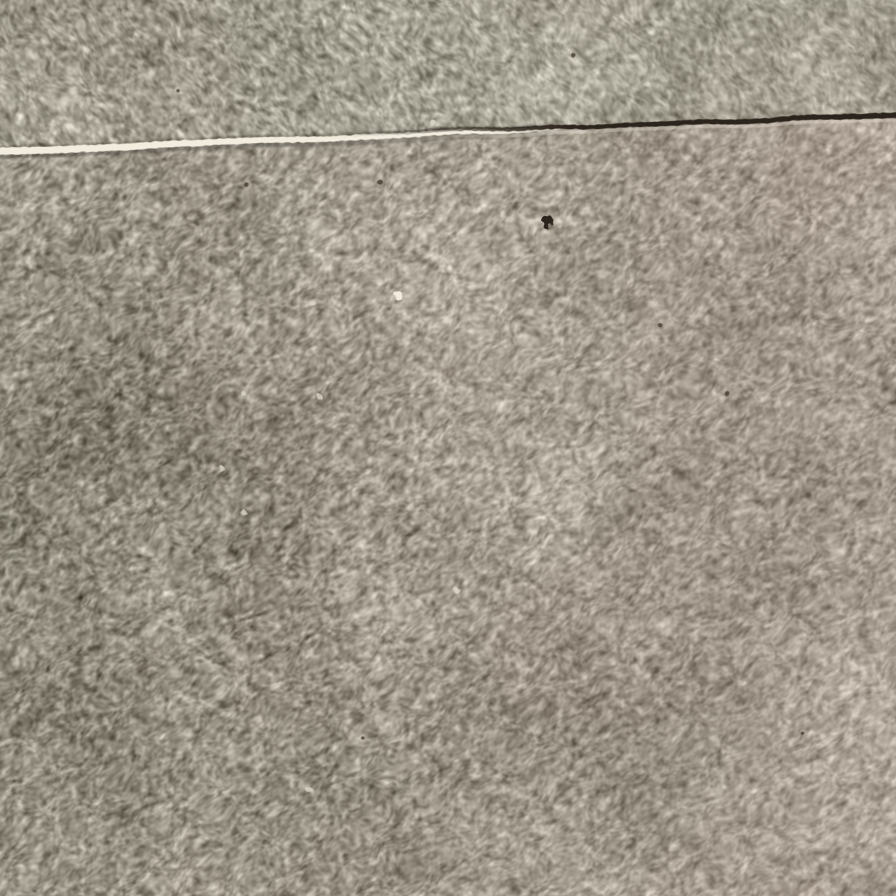
Write a Shadertoy shader that draws this texture.

```glsl
#define BASE_COLOR vec3(0.622, 0.592, 0.540)
#define JOINT_LIGHT vec3(0.95, 0.93, 0.87)
#define JOINT_DARK vec3(0.17, 0.14, 0.11)
#define GRAIN_SCALE 78.0
#define GRAIN_CONTRAST 0.36
#define GRAIN_ANGLE 0.65
#define GRAIN_STRETCH 1.35
#define MOTTLE_CONTRAST 0.10
#define JOINT_LEFT 0.831
#define JOINT_RIGHT 0.872
#define SPOT_CELLS 13.0
#define SPOT_CHANCE 0.09

vec2 hash22(vec2 p) {
    vec3 q = fract(p.xyx * vec3(0.1031, 0.1030, 0.0973));
    q += dot(q, q.yzx + 33.33);
    return fract((q.xx + q.yz) * q.zy);
}

float cornerSlope(vec2 cell, vec2 offset) {
    return dot(hash22(cell) * 2.0 - 1.0, offset);
}

float gradientNoise(vec2 p) {
    vec2 i = floor(p), f = fract(p);
    vec2 w = f * f * (3.0 - 2.0 * f);
    vec2 e = vec2(1.0, 0.0);
    float low = mix(cornerSlope(i, f), cornerSlope(i + e, f - e), w.x);
    float high = mix(cornerSlope(i + e.yx, f - e.yx), cornerSlope(i + e.xx, f - e.xx), w.x);
    return mix(low, high, w.y);
}

vec2 rotate(vec2 p, float angle) {
    float c = cos(angle), s = sin(angle);
    return vec2(c * p.x + s * p.y, c * p.y - s * p.x);
}

// Broad cloudy variation, from large stains to small blotches
float mottle(vec2 p) {
    float sum = 0.0, weight = 1.0, scale = 3.0;
    for (int i = 0; i < 4; i++) {
        sum += weight * gradientNoise(rotate(p, float(i)) * scale + 17.0 * float(i) + 5.0);
        weight *= 0.87;
        scale *= 2.25;
    }
    return sum;
}

// Fine rough surface, slightly drawn out along one direction
float grain(vec2 p, float angle) {
    vec2 warp = vec2(gradientNoise(p * 30.0 + 40.0), gradientNoise(p * 30.0 + 90.0));
    vec2 q = rotate(p + 0.008 * warp, angle) * GRAIN_SCALE;
    q.x /= GRAIN_STRETCH;
    return 0.55 * gradientNoise(q + 11.0)
         + 0.75 * gradientNoise(rotate(q, 0.3) * 1.9 + 53.0)
         + 0.45 * gradientNoise(rotate(q, -0.4) * 3.3 + 131.0);
}

// Coverage of an irregular spot
float spot(vec2 offset, float radius, float wobble, float px) {
    float d = length(offset) - radius * (1.0 + 1.6 * wobble);
    return 1.0 - smoothstep(-px, 1.5 * px, d);
}

// Coverage of a soft-edged band
float band(float d, float halfWidth, float px) {
    return 1.0 - smoothstep(halfWidth - px, halfWidth + px, abs(d));
}

void mainImage(out vec4 fragColor, in vec2 fragCoord) {
    vec2 p = fragCoord / iResolution.y;
    float px = max(1.0 / iResolution.y, 0.001);
    float wobble = gradientNoise(p * 170.0 + 7.0);

    // Joint between the two slabs
    float jointY = mix(JOINT_LEFT, JOINT_RIGHT, p.x)
                 + 0.003 * gradientNoise(vec2(p.x * 14.0, 3.5));
    float d = p.y - jointY;
    float upper = smoothstep(-px, px, d);

    // Slab surface
    float angle = mix(GRAIN_ANGLE, -0.9, upper);
    float roughness = mix(1.08, 0.86, smoothstep(0.3, 0.95, p.x));
    float shade = GRAIN_CONTRAST * roughness * grain(p, angle)
                + MOTTLE_CONTRAST * mottle(p);
    shade += 0.055 * (p.x - 0.5) * (1.0 - upper) + 0.015 * upper;
    shade -= 0.045 * exp(-18.0 * dot(p - vec2(0.10, 0.45), p - vec2(0.10, 0.45)));
    vec3 color = BASE_COLOR + shade;

    // Greenish towards the left and top, rosy towards the right
    float warmth = mix(p.x - 0.45, -0.55, upper) + 0.6 * gradientNoise(p * 4.0 + 23.0);
    color += warmth * vec3(0.016, -0.007, 0.004);

    // Rare scattered pits and pale chips
    vec2 cell = floor(p * SPOT_CELLS);
    vec2 kind = hash22(cell + 61.0);
    vec2 center = (cell + 0.2 + 0.6 * hash22(cell + 29.0)) / SPOT_CELLS;
    float radius = mix(0.0015, 0.0035, kind.y);
    float scattered = spot(p - center, radius, wobble, px) * step(kind.x, SPOT_CHANCE);
    vec3 spotColor = kind.y < 0.5 ? JOINT_DARK * 1.5 : JOINT_LIGHT * 0.92;
    color = mix(color, spotColor, 0.8 * scattered);

    // One deep pit and one bright chip
    color = mix(color, JOINT_DARK, spot(p - vec2(0.611, 0.753), 0.0058, wobble, px));
    color = mix(color, JOINT_LIGHT, spot((p - vec2(0.445, 0.669)) * vec2(0.7, 1.0), 0.0035, wobble, px));

    // Lit edge on the left gives way to a shadowed gap on the right
    float lit = 1.0 - smoothstep(0.54, 0.68, p.x);
    float shadowed = smoothstep(0.35, 0.66, p.x);
    float ragged = 0.0015 * wobble;
    color *= 1.0 - 0.22 * band(d + 0.001, 0.007, 2.0 * px) * lit;
    color = mix(color, JOINT_LIGHT, 0.35 * shadowed * band(d + 0.005, 0.002 + ragged, px));
    color = mix(color, JOINT_LIGHT, lit * band(d, mix(0.0042, 0.0022, p.x / 0.65) + ragged, px));
    color = mix(color, JOINT_DARK, shadowed * band(d - 0.003 * lit, mix(0.0012, 0.0031, p.x) + ragged, px));

    fragColor = vec4(clamp(color, 0.0, 1.0), 1.0);
}
```
